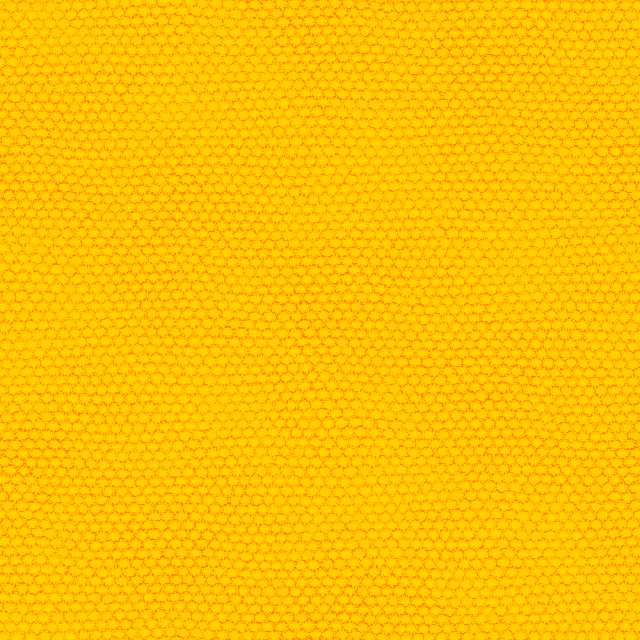
Write a Shadertoy shader that draws this texture.

```glsl
// Yellow knitted fabric: staggered rows of flattened scales, 50 across and 70
// down. Thin frayed orange arcs run along the scale borders over a soft shadow;
// layered sines bend rows and shading, cellular noise breaks up the arcs.

const vec2 REPEATS = vec2(50.0, 70.0);
const float ROW_HEIGHT = REPEATS.x / REPEATS.y;   // row pitch relative to scale width
const float GRAIN_SCALE = 6.0;                    // grains per scale width
const float TAU = 6.28318;
const vec3 YELLOW = vec3(1.0, 0.83, 0.0);
const vec3 ORANGE = vec3(1.0, 0.5, 0.0);

vec2 hash22(vec2 p) {
    vec3 q = fract(p.xyx * vec3(0.1031, 0.1030, 0.0973));
    q += dot(q, q.yzx + 33.33);
    return fract((q.xx + q.yz) * q.zy);
}

// Slow seamless undulation, about -1 to 1
float layeredSines(vec2 uv, float phase) {
    float broad = sin(TAU * (uv.x + 2.0 * uv.y) + phase);
    float middle = sin(TAU * (3.0 * uv.x - 2.0 * uv.y) + phase * 2.3 + broad);
    float fine = sin(TAU * (4.0 * uv.x + 5.0 * uv.y) + phase * 3.7 + middle);
    return 0.45 * broad + 0.35 * middle + 0.2 * fine;
}

// Distance to the nearest scattered point
float cellularNoise(vec2 p) {
    vec2 cell = floor(p);
    float nearest = 2.0;
    for (int y = -1; y <= 1; y++)
    for (int x = -1; x <= 1; x++) {
        vec2 id = cell + vec2(x, y);
        nearest = min(nearest, length(id + hash22(id) - p));
    }
    return nearest;
}

// Offset from the nearest scale centre (xy), random value per scale (z) and
// gap to the second nearest centre (w), which is zero on a border
vec4 nearestScale(vec2 p, float jitter) {
    vec3 best = vec3(0.0);
    float first = 4.0, second = 4.0;
    for (int j = -1; j <= 1; j++)
    for (int i = -1; i <= 1; i++) {
        float row = floor(p.y) + float(j);
        float stagger = 0.5 * mod(row, 2.0);
        float column = floor(p.x - stagger) + float(i);
        vec2 random = hash22(mod(vec2(column, row), REPEATS) + 7.0);
        vec2 centre = vec2(column + stagger, row) + 0.5;
        vec2 offset = p - centre - jitter * (random - 0.5);
        offset.y *= ROW_HEIGHT;
        float reach = length(offset);
        if (reach < first) best = vec3(offset, random.x);
        second = min(second, max(first, reach));
        first = min(first, reach);
    }
    return vec4(best, second - first);
}

// Fine strokes fanning out from a scale centre, 0 to 1
float radialFibres(vec2 offset, float seed) {
    float angle = atan(offset.y, offset.x);
    float bend = 6.0 * length(offset);
    float strokes = sin(angle * 13.0 + seed * TAU + bend)
                  + sin(angle * 21.0 - seed * 17.0 - bend);
    return 0.5 + 0.25 * strokes;
}

void mainImage(out vec4 fragColor, in vec2 fragCoord) {
    vec2 uv = fragCoord / iResolution.xy;

    // Bent lattice of scales
    vec2 bend = vec2(layeredSines(uv, 0.7), layeredSines(uv, 3.1));
    vec2 p = uv * REPEATS + 0.4 * bend;
    vec4 scale = nearestScale(p, 0.12);

    // Soft shadow under the arched top, swung by the local slant
    vec2 slant = vec2(0.2 * layeredSines(uv, 5.2),
                      0.26 + 0.1 * layeredSines(uv, 1.9));
    float rim = length(scale.xy * vec2(0.85, 1.1)) + dot(scale.xy, slant);
    float shadow = smoothstep(0.14, 0.56, rim);

    // Frayed fibres and speckle
    vec2 grainPoint = p * GRAIN_SCALE * vec2(1.0, ROW_HEIGHT);
    float speckle = smoothstep(0.2, 0.8, cellularNoise(grainPoint));
    float fray = mix(speckle, radialFibres(scale.xy, scale.z), 0.45);

    // Thin broken border, strongest where it runs level
    float level = abs(scale.y) / (length(scale.xy) + 0.01);
    float border = 1.0 - smoothstep(0.06, 0.3, scale.w + 0.2 * (0.5 - fray));
    float arc = border * smoothstep(0.3, 0.7, fray) * mix(0.35, 1.0, level);

    // Wear varies over the cloth and from scale to scale
    float wear = 1.0 + 0.2 * layeredSines(uv, 4.4) + 0.15 * (scale.z - 0.5);
    float depth = (0.38 * shadow * (0.5 + speckle) + 0.65 * arc) * wear + 0.05 * speckle;

    fragColor = vec4(mix(YELLOW, ORANGE, clamp(depth, 0.0, 1.0)), 1.0);
}
```
